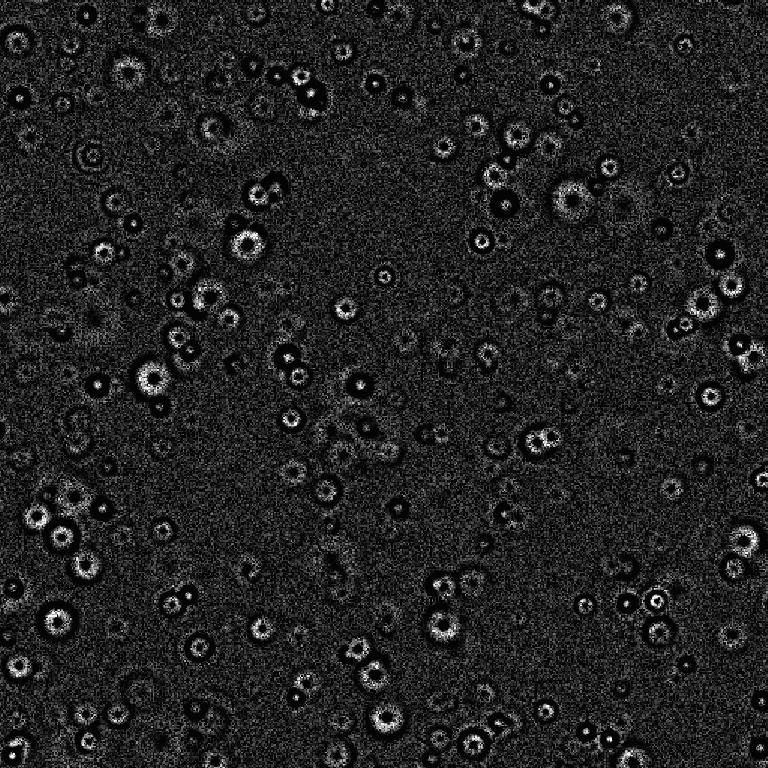
Reproduce this texture procedurally as a three.js fragment shader.

```glsl
// Grainy dark field scattered with bright specks and blurred diffraction rings.
varying vec2 vUv;

#define GRAIN_CELLS 512.0
#define BASE_LEVEL 0.112
#define GRAIN_SIGMA 0.122
#define SPECK_GAIN 0.85
#define RING_GAIN 0.75
#define HALO_GAIN 0.17
#define CLUMPING 0.22
#define LOPSIDED 0.6
#define PI 3.14159

// Four independent random values per cell
vec4 hash4(vec2 cell, float seed) {
  vec4 p = fract(vec4(cell.xyx, cell.y + seed) * vec4(0.1031, 0.1030, 0.0973, 0.1099) + seed * 0.137);
  p += dot(p, p.wzxy + 33.33);
  return fract((p.xxyz + p.yzzw) * p.zywx);
}

// Slow layered sines that gather the particles in loose clumps
float clumps(vec2 p) {
  return 0.5 * sin(p.x * 11.0 + 2.0 * sin(p.y * 7.0))
       + 0.5 * sin(p.y * 13.0 - 1.5 * sin(p.x * 9.0) + 1.0);
}

// Radial wave under a soft envelope: dark core and bright rim at q = 1
float diffraction(float q, float fringes) {
  return -cos(PI * q * fringes) * exp(-0.5 * q * q);
}

// One scattered layer; sizes holds the smallest and largest rim radius
float particles(vec2 uv, float cells, vec2 sizes, float density, float maxFringes, float seed) {
  vec2 home = floor(uv * cells);
  float sum = 0.0;
  for (int j = -1; j <= 1; j++) {
    for (int i = -1; i <= 1; i++) {
      vec2 cell = home + vec2(float(i), float(j));
      vec4 place = hash4(cell, seed);
      vec4 look = hash4(cell, seed + 5.3);
      vec2 center = (cell + place.xy) / cells;
      float present = step(place.z, density + CLUMPING * clumps(center));
      float size = mix(sizes.x, sizes.y, look.x * look.x);
      vec2 offset = uv - center;
      float r = length(offset);
      float fringes = mix(1.0, maxFringes, step(0.5, place.w) * look.w);
      float angle = 2.0 * PI * look.y;
      vec2 side = vec2(cos(angle), sin(angle));
      float lean = 1.0 + LOPSIDED * dot(offset, side) / (r + 0.3 * size);
      float strength = 0.18 + 0.82 * look.z * look.z * look.z;
      float edge = 1.0 - smoothstep(0.75, 1.0, r * cells);
      sum += present * strength * lean * edge * diffraction(r / size, fringes);
    }
  }
  return sum;
}

// Near-normal random value with unit deviation
float gaussianGrain(vec2 uv) {
  vec4 h = hash4(floor(uv * GRAIN_CELLS), 2.7);
  return (dot(h, vec4(1.0)) - 2.0) * 1.732;
}

void main() {
  // Focused specks are the inverted wave: bright core, dark moat
  float specks = -particles(vUv, 17.0, vec2(0.009, 0.014), 0.30, 1.0, 11.0);
  float rings = particles(vUv, 17.0, vec2(0.010, 0.018), 0.60, 1.8, 23.0);
  float halos = particles(vUv, 11.0, vec2(0.019, 0.033), 0.75, 3.2, 37.0);
  float level = BASE_LEVEL + SPECK_GAIN * specks + RING_GAIN * rings + HALO_GAIN * halos;

  // Grain grows with the light it sits on, like photon noise
  float sigma = GRAIN_SIGMA * sqrt(clamp(level / BASE_LEVEL, 0.05, 4.0));
  float gray = clamp(level + sigma * gaussianGrain(vUv), 0.015, 1.0);
  gl_FragColor = vec4(vec3(gray), 1.0);
}
```
